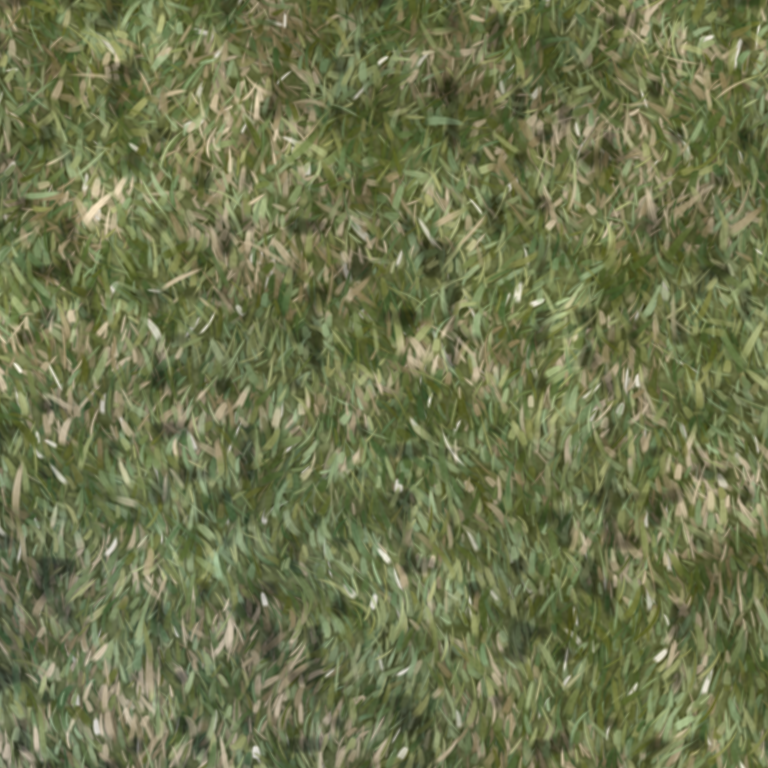
Reproduce this texture procedurally as a Shadertoy shader.

```glsl
// A dry, trampled lawn seen from above: green blades mixed with pale straw.
// Jittered grids of soft tapered blades are stacked from dark to light, while
// slow noise gathers them into light, dark and straw-coloured clumps.

// Integer hash: three random values in 0..1 per lattice point
vec3 hash3(ivec3 cell) {
    uvec3 v = uvec3(cell + 512) * 1664525u + 1013904223u;
    v.x += v.y * v.z; v.y += v.z * v.x; v.z += v.x * v.y;
    v ^= v >> 16u;
    v.x += v.y * v.z; v.y += v.z * v.x; v.z += v.x * v.y;
    return vec3(v >> 8u) / 16777216.0;
}

float noise(vec2 p, int seed) {
    ivec2 i = ivec2(floor(p));
    vec2 f = fract(p);
    f = f * f * (3.0 - 2.0 * f);
    float a = hash3(ivec3(i, seed)).x;
    float b = hash3(ivec3(i + ivec2(1, 0), seed)).x;
    float c = hash3(ivec3(i + ivec2(0, 1), seed)).x;
    float d = hash3(ivec3(i + ivec2(1, 1), seed)).x;
    return mix(mix(a, b, f.x), mix(c, d, f.x), f.y);
}

// Colour of one blade: green, straw or a rare bleached fleck
vec3 bladeColour(vec3 rnd, float strawShare) {
    vec3 green = mix(vec3(0.27, 0.32, 0.14), vec3(0.60, 0.64, 0.46), rnd.y);
    green += (rnd.z - 0.5) * vec3(0.08, 0.0, -0.06);
    vec3 straw = mix(vec3(0.47, 0.42, 0.29), vec3(0.78, 0.72, 0.61), rnd.y);
    vec3 colour = mix(green, straw, clamp((strawShare - rnd.x) * 8.0 + 0.5, 0.0, 1.0));
    return rnd.x > 0.985 ? vec3(0.88, 0.86, 0.80) : colour;
}

// Coverage of a blade (x) and of the soft shadow around it (y)
vec2 blade(vec2 d, float angle, float halfLength, float width, float bend) {
    vec2 dir = vec2(sin(angle), cos(angle));
    float along = dot(d, dir) / halfLength;
    float across = dot(d, vec2(dir.y, -dir.x)) + bend * halfLength * along * along;
    float edge = abs(across) - width * (1.0 - 0.25 * along - 0.45 * along * along);
    float ends = 1.0 - smoothstep(0.45, 1.0, abs(along));
    return ends * (1.0 - smoothstep(vec2(-0.0028, -0.002), vec2(0.0026, 0.007), vec2(edge)));
}

void mainImage(out vec4 fragColor, in vec2 fragCoord) {
    vec2 p = fragCoord / iResolution.y;

    // Shaded ground between the blades
    float mottle = 0.6 * noise(p * 45.0, 90) + 0.4 * noise(p * 110.0, 91);
    vec3 colour = mix(vec3(0.23, 0.25, 0.11), vec3(0.46, 0.48, 0.32), mottle);

    // Clumps: shared lean, straw and tone; more tangled towards the top
    float lean = 1.2 * (noise(p * 8.0, 92) - 0.5);
    float spread = mix(0.8, 1.7, p.y);
    float strawShare = 0.54 * smoothstep(0.15, 0.95, noise(p * 11.0, 93));
    float tone = 0.75 * (noise(p * 24.0, 96) - 0.5);

    // Layers of blades, the later ones lighter and on top
    for (int layer = 0; layer < 12; layer++) {
        float depth = float(layer) / 11.0;
        vec3 grid = hash3(ivec3(layer, 7, 3));
        float cells = 20.0 + 18.0 * grid.x;
        ivec2 home = ivec2(floor(p * cells + grid.yz));

        for (int k = 0; k < 9; k++) {
            ivec2 cell = home + ivec2(k % 3, k / 3) - 1;
            vec3 place = hash3(ivec3(cell, layer * 3 + 100));
            vec2 d = p - (vec2(cell) + place.xy - grid.yz) / cells;
            if (dot(d, d) * cells * cells > 1.0) continue;

            vec3 form = hash3(ivec3(cell, layer * 3 + 101));
            vec3 tint = hash3(ivec3(cell, layer * 3 + 102));
            float angle = (place.z + form.x - 1.0) * spread + lean;
            float halfLength = mix(0.4, 0.95, form.y * form.y) / cells;
            float width = mix(0.0018, 0.0054, form.z * form.z);
            vec2 mask = blade(d, angle, halfLength, width, (tint.z - 0.5) * 0.25);

            tint.y = clamp(tint.y + tone, 0.0, 1.0);
            vec3 body = bladeColour(tint, strawShare) * mix(0.88, 1.06, depth);
            colour *= 1.0 - 0.08 * mask.y;
            colour = mix(colour, body, mask.x * mix(0.6, 0.95, form.x));
        }
    }

    // Broad light patches and small shaded hollows
    colour *= 0.87 + 0.22 * noise(p * 5.0, 94) + 0.24 * noise(p * 15.0, 97);
    colour *= 1.0 - 0.35 * smoothstep(0.68, 0.95, noise(p * 34.0, 98));

    // Bluish tint at lower left, fine grain
    float cool = (1.0 - smoothstep(0.1, 0.8, p.y)) * (1.0 - smoothstep(0.2, 0.9, p.x));
    colour += cool * vec3(-0.01, 0.0, 0.035);
    colour += 0.03 * (noise(p * 230.0, 95) - 0.5);

    fragColor = vec4(clamp(colour, 0.0, 1.0), 1.0);
}
```
